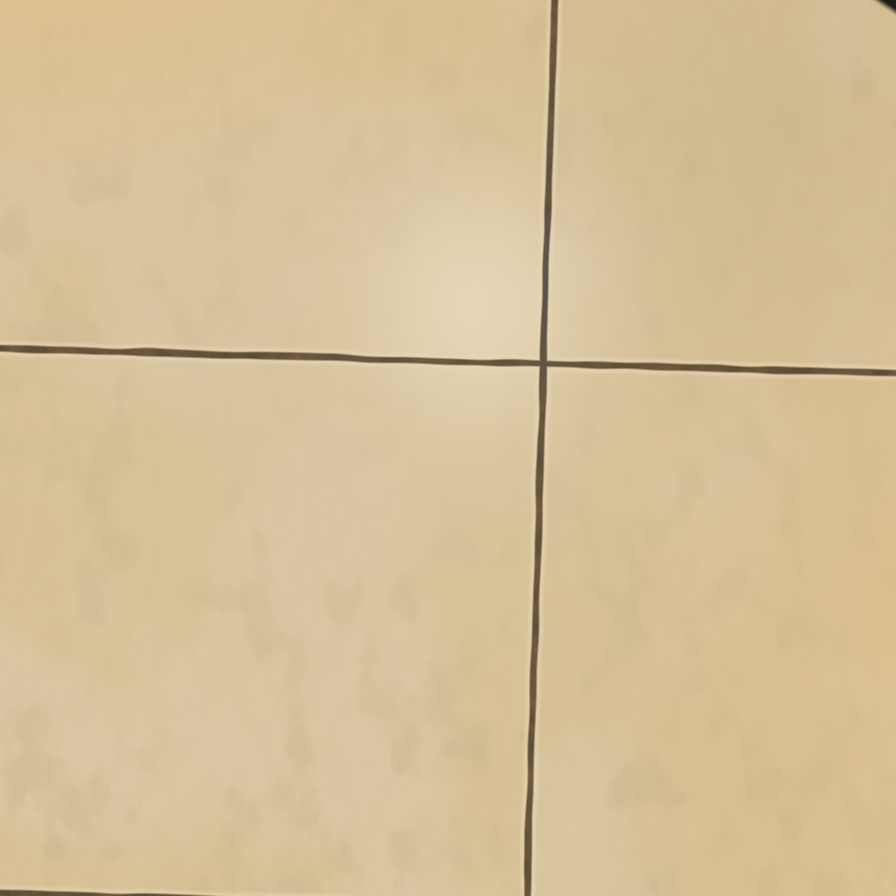
This texture is drawn by a Shadertoy shader. Its source:

```glsl
const vec3 TILE = vec3(0.84, 0.75, 0.58);
const vec3 PALE = vec3(0.85, 0.77, 0.63);
const vec3 WARM = vec3(0.87, 0.75, 0.54);
const vec3 STAIN = vec3(0.77, 0.69, 0.54);
const vec3 SHINE = vec3(0.91, 0.85, 0.73);
const vec3 GROUT = vec3(0.39, 0.32, 0.23);
const vec2 TILE_SIZE = vec2(0.64, 0.608);

float hash(vec2 p) {
    return fract(sin(dot(p, vec2(127.1, 311.7))) * 43758.5453);
}

float noise(vec2 p) {
    vec2 i = floor(p), f = fract(p);
    f = f * f * (3.0 - 2.0 * f);
    return mix(mix(hash(i), hash(i + vec2(1, 0)), f.x),
               mix(hash(i + vec2(0, 1)), hash(i + vec2(1, 1)), f.x), f.y);
}

float fbm(vec2 p) {
    float sum = 0.0, amp = 0.5;
    for (int i = 0; i < 5; i++) {
        sum += amp * noise(p);
        p = mat2(1.6, 1.2, -1.2, 1.6) * p + 7.3;
        amp *= 0.5;
    }
    return sum;
}

float glow(vec2 p, vec2 center, vec2 radius) {
    vec2 d = (p - center) / radius;
    return exp(-dot(d, d));
}

// Skewed floor coordinates: joints lie on whole multiples of the tile size
vec2 floorPlane(vec2 uv) {
    return vec2(uv.x - 0.588 - 0.031 * uv.y, uv.y - 0.611 + 0.028 * uv.x);
}

// Distance to the nearest joint, with uneven edges along its length
float jointDistance(float across, float along, float size, float seed) {
    float wobble = 0.0022 * (noise(vec2(along * 24.0, seed)) - 0.5);
    return abs((fract(across / size + 0.5) - 0.5) * size + wobble);
}

float jointMask(float d, float halfWidth, float aa) {
    return 1.0 - smoothstep(halfWidth - aa, halfWidth + aa, d);
}

vec3 tileColor(vec2 uv, vec2 tileId) {
    vec2 p = uv + 5.0 * vec2(hash(tileId), hash(tileId + 9.0));
    float cloud = fbm(p * vec2(5.0, 4.0));
    float mottle = fbm(p * vec2(26.0, 18.0));
    vec3 col = mix(TILE, PALE, smoothstep(0.4, 0.62, cloud));
    col = mix(col, STAIN, 0.4 * smoothstep(0.48, 0.75, mottle));
    col += 0.02 * (fbm(p * vec2(90.0, 45.0)) - 0.5);
    return col + 0.012 * (hash(tileId + 3.0) - 0.5);
}

// Broad warm and grey casts, then the soft reflection of a lamp
vec3 lighting(vec3 col, vec2 uv) {
    col = mix(col, WARM, 0.7 * glow(uv, vec2(0.08, 1.05), vec2(0.45, 0.22)));
    col = mix(col, WARM, 0.55 * glow(uv, vec2(1.05, 0.3), vec2(0.25, 0.5)));
    col = mix(col, STAIN, 0.4 * glow(uv, vec2(0.84, 0.84), vec2(0.2, 0.25)));
    col = mix(col, PALE, 0.7 * glow(uv, vec2(0.45, 0.6), vec2(0.35, 0.3)));
    return mix(col, SHINE, 0.85 * glow(uv, vec2(0.53, 0.66), vec2(0.12, 0.13)));
}

void mainImage(out vec4 fragColor, in vec2 fragCoord) {
    vec2 uv = fragCoord / iResolution.xy;
    float aa = max(1.0 / iResolution.y, 0.0014);
    vec2 plane = floorPlane(uv);
    vec3 col = lighting(tileColor(uv, floor(plane / TILE_SIZE)), uv);

    // Joint widths vary a little, with one chipped edge
    float dx = jointDistance(plane.x, uv.y, TILE_SIZE.x, 2.5);
    float dy = jointDistance(plane.y, uv.x, TILE_SIZE.y, 8.5);
    float wx = 0.0037 + 0.0012 * (noise(vec2(uv.y * 30.0, 4.0)) - 0.5);
    float wy = 0.0036 + 0.0012 * (noise(vec2(uv.x * 30.0, 6.0)) - 0.5);
    wy += 0.001 * glow(uv, vec2(0.165, 0.607), vec2(0.02));

    // Bright bevel beside the dark grout
    float edge = min(dx - wx, dy - wy);
    float bevel = smoothstep(0.0, 0.002, edge) * (1.0 - smoothstep(0.002, 0.007, edge));
    col = mix(col, SHINE, 0.5 * bevel);

    float joint = max(jointMask(dx, wx, aa), jointMask(dy, wy, aa));
    vec3 grout = GROUT * (0.85 + 0.35 * fbm(uv * 60.0));
    grout = mix(grout, vec3(0.34, 0.33, 0.3), 0.6 * glow(uv, vec2(0.61, 0.68), vec2(0.03, 0.12)));
    col = mix(col, grout, joint);

    // Dark object at the upper right corner
    float corner = dot(vec2(1.0) - uv, vec2(0.55, 0.84));
    col = mix(vec3(0.12, 0.1, 0.08), col, smoothstep(0.007, 0.016, corner));

    fragColor = vec4(clamp(col, 0.0, 1.0), 1.0);
}
```
